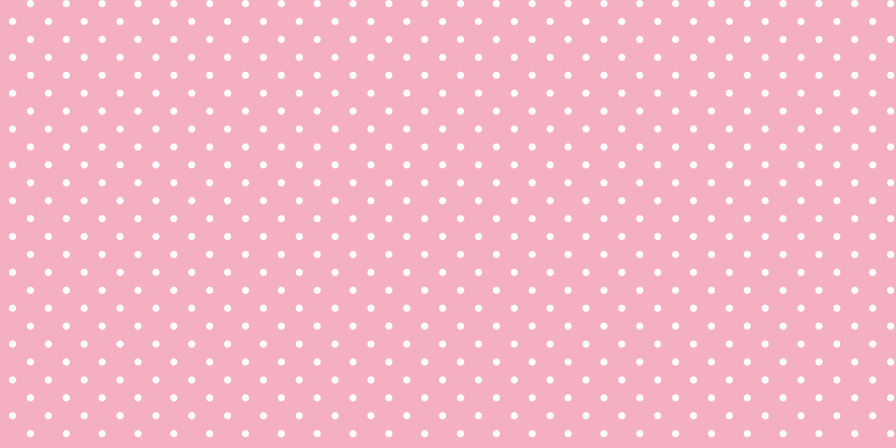
Give the GLSL for this pattern, as a Shadertoy shader.

```glsl
const vec3 PINK = vec3(0.957, 0.686, 0.753);
const vec3 WHITE = vec3(1.0, 0.995, 0.995);
const float CELLS_DOWN = 12.5;              // 25 across on a 2:1 canvas
const vec2 DOT_OFFSET = vec2(0.85, 0.40);   // first dot within a cell
const float DOT_RADIUS = 0.0995;            // in cells

// Signed distance to the nearest dot of a square lattice
float latticeDots(vec2 p, vec2 center, float radius) {
    return length(fract(p - center + 0.5) - 0.5) - radius;
}

// Two lattices half a cell apart give the staggered rows
float staggeredDots(vec2 p, vec2 center, float radius) {
    return min(latticeDots(p, center, radius),
               latticeDots(p, center + 0.5, radius));
}

float coverage(float dist, float pixel) {
    return 1.0 - smoothstep(-0.75 * pixel, 0.75 * pixel, dist);
}

void mainImage(out vec4 fragColor, in vec2 fragCoord) {
    float pixel = CELLS_DOWN / iResolution.y;
    float dots = staggeredDots(fragCoord * pixel, DOT_OFFSET, DOT_RADIUS);
    fragColor = vec4(mix(PINK, WHITE, coverage(dots, pixel)), 1.0);
}
```
